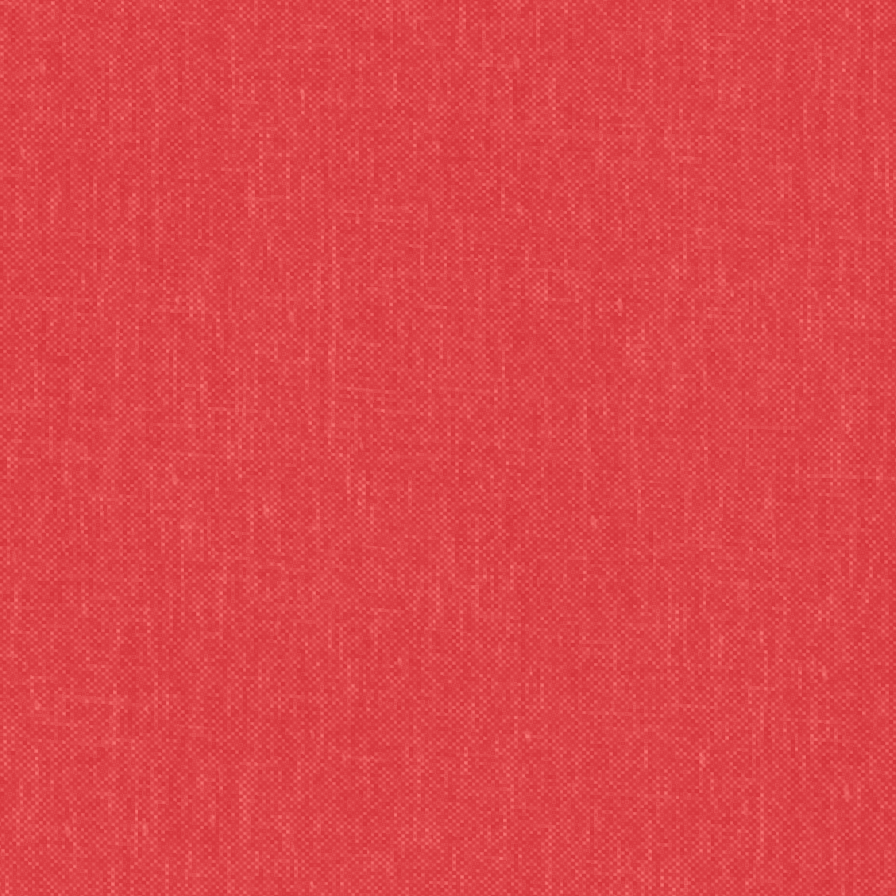
A WebGL 1 fragment shader for this texture:

```glsl
precision highp float;

uniform vec2 u_resolution;

float hash(vec2 p) {
  vec3 q = fract(vec3(p.xyx) * 0.1031);
  q += dot(q, q.yzx + 33.33);
  return fract((q.x + q.y) * q.z);
}

float noise(vec2 p) {
  vec2 i = floor(p);
  vec2 f = fract(p);
  f = f * f * (3.0 - 2.0 * f);
  return mix(mix(hash(i), hash(i + vec2(1.0, 0.0)), f.x),
             mix(hash(i + vec2(0.0, 1.0)), hash(i + 1.0), f.x), f.y);
}

// One tapered lump of yarn in some of the cells of a coarse grid
float slubs(vec2 p, float seed, vec2 radius) {
  vec2 cell = floor(p);
  vec2 key = cell + seed;
  vec2 centre = 0.2 + 0.6 * vec2(hash(key + 3.7), hash(key + 11.3));
  vec2 d = (p - cell - centre) / (radius * (0.6 + 0.7 * hash(key + 23.1)));
  d.x += 0.3 * d.y;
  return smoothstep(0.15, 0.75, exp(-dot(d, d))) * step(0.5, hash(key + 41.9));
}

void main() {
  vec2 uv = gl_FragCoord.xy / u_resolution;

  // Warp stays nearly upright, weft sinks to the right in slow waves
  vec2 p = uv;
  p.x += 0.003 * (noise(uv * vec2(9.0, 4.0)) - 0.5);
  p.y += 0.055 * uv.x + 0.012 * (noise(uv * vec2(4.0, 6.0) + 31.0) - 0.5);

  // Plain weave: raised warp dots alternate with sunken gaps
  vec2 grid = p * vec2(232.0, 246.0);
  vec2 thread = floor(grid);
  vec2 wave = sin(3.14159 * grid);
  float raised = 0.5 + 0.5 * wave.x * wave.y;
  float dots = pow(raised, 1.8);

  // Uneven yarn, with sparse pale runs broken into dashes by the weave
  float warp = noise(vec2(thread.x, p.y * 23.0 + 40.0 * hash(vec2(thread.x, 5.0))));
  float weft = noise(vec2(p.x * 18.0 + 40.0 * hash(vec2(thread.y, 9.0)), thread.y + 300.0));
  float warpRun = smoothstep(0.8, 0.93, warp) * (0.1 + 0.95 * raised);
  float weftRun = smoothstep(0.89, 0.97, weft) * (1.0 - 0.7 * raised);
  float grain = hash(thread + 70.0) - 0.5;
  float cloud = noise(uv * 5.0 + 12.0) - 0.5;

  float tone = 0.055 + 0.62 * dots + 0.05 * cloud;
  tone += 0.14 * (warp - 0.5) + 0.1 * (weft - 0.5);
  tone += 0.08 * (hash(vec2(thread.x, 77.0)) - 0.5);
  tone += grain * (0.1 + 0.55 * raised);
  tone += 0.3 * warpRun + 0.2 * weftRun;

  // Slubs: short upright knots and a few long ones lying along the weft
  float knots = slubs(p * 8.0, 100.0, vec2(0.024, 0.055));
  knots += 0.6 * slubs(p * 13.0 + 0.4, 200.0, vec2(0.027, 0.09));
  float bars = slubs(p * 5.0 + 0.7, 400.0, vec2(0.13, 0.01));
  tone += 0.5 * knots + 0.22 * bars;

  vec3 deepRed = vec3(0.84, 0.22, 0.243);
  vec3 paleCoral = vec3(0.945, 0.415, 0.413);
  vec3 color = mix(deepRed, paleCoral, clamp(tone, -0.08, 1.25));
  gl_FragColor = vec4(color, 1.0);
}
```
